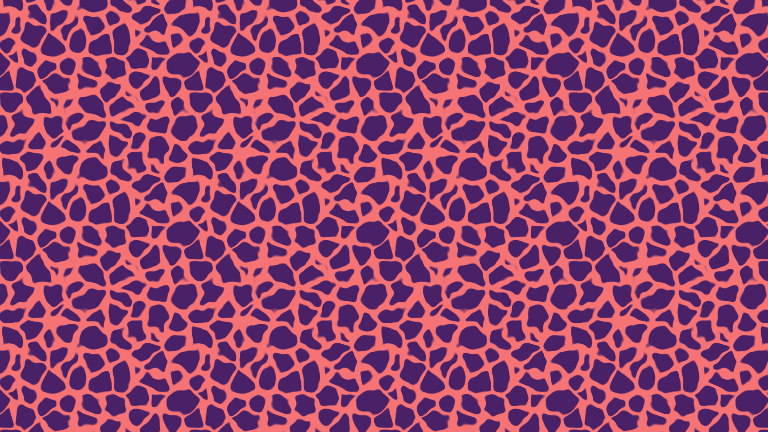
Reproduce this pattern procedurally as a WebGL 2 fragment shader.

```glsl
#version 300 es
precision highp float;

uniform vec2 u_resolution;
out vec4 fragColor;

const vec3 CORAL = vec3(0.96, 0.45, 0.46);
const vec3 PLUM = vec3(0.29, 0.13, 0.40);

const float CELLS_PER_HEIGHT = 20.5;
const vec2 TILE = vec2(9.0, 8.0); // cells before the pattern repeats
const float JITTER = 0.84;
const float SIZE_SPREAD = 0.34;
const float CORNER_SHARPNESS = 16.0;

// Integer hash of a lattice point, repeating with the given period
vec3 hash(vec2 cell, vec2 period, uint seed) {
    uvec3 v = uvec3(uvec2(mod(cell + 0.5, period)), seed);
    v = v * 1664525u + 1013904223u;
    v.x += v.y * v.z;
    v.y += v.z * v.x;
    v.z += v.x * v.y;
    v ^= v >> 16u;
    v.x += v.y * v.z;
    v.y += v.z * v.x;
    v.z += v.x * v.y;
    return vec3(v >> 16u) / 65535.0;
}

// Three channels of smooth periodic value noise
vec3 noise(vec2 p, vec2 period, uint seed) {
    vec2 cell = floor(p);
    vec2 f = p - cell;
    f = f * f * (3.0 - 2.0 * f);
    vec3 low = mix(hash(cell, period, seed),
                   hash(cell + vec2(1, 0), period, seed), f.x);
    vec3 high = mix(hash(cell + vec2(0, 1), period, seed),
                    hash(cell + vec2(1, 1), period, seed), f.x);
    return mix(low, high, f.y);
}

// Spot centre in xy, size weight in z
vec3 spotSite(vec2 cell, vec2 period, uint seed) {
    vec3 h = hash(cell, period, seed);
    return vec3(cell + 0.5 + JITTER * (h.xy - 0.5), SIZE_SPREAD * h.z);
}

float power(vec2 p, vec3 site) {
    vec2 d = p - site.xy;
    return dot(d, d) - site.z;
}

// Rounded distance to the border of the weighted Voronoi cell around p
float borderDistance(vec2 p, vec2 period, uint seed) {
    vec2 base = floor(p);
    vec3 nearest = vec3(0.0);
    float least = 1e5;
    for (int y = -2; y <= 2; y++) {
        for (int x = -2; x <= 2; x++) {
            vec3 site = spotSite(base + vec2(x, y), period, seed);
            float reach = power(p, site);
            if (reach < least) {
                least = reach;
                nearest = site;
            }
        }
    }

    // Smooth minimum over the edges shared with all neighbours
    float sum = 1e-12;
    for (int y = -2; y <= 2; y++) {
        for (int x = -2; x <= 2; x++) {
            vec3 site = spotSite(base + vec2(x, y), period, seed);
            float spacing = distance(site.xy, nearest.xy);
            if (spacing > 0.001) {
                float edge = (power(p, site) - least) / (2.0 * spacing);
                sum += exp(-CORNER_SHARPNESS * edge);
            }
        }
    }
    return -log(sum) / CORNER_SHARPNESS;
}

void main() {
    vec2 p = gl_FragCoord.xy / u_resolution.y * CELLS_PER_HEIGHT;
    float pixel = CELLS_PER_HEIGHT / u_resolution.y;

    // Bend the cells into organic outlines
    vec2 bend = noise(p * 2.0, TILE * 2.0, 11u).xy - 0.5;
    float wobble = noise(p * 3.0, TILE * 3.0, 23u).z - 0.5;
    float swell = noise(p, TILE, 37u).x;

    // Leave an uneven coral channel between the spots
    float gap = 0.085 + 0.05 * swell + 0.13 * wobble;
    float inside = borderDistance(p + 0.36 * bend, TILE, 5u) - gap;
    float spot = smoothstep(-0.75 * pixel, 0.75 * pixel, inside);

    fragColor = vec4(mix(CORAL, PLUM, spot), 1.0);
}
```
